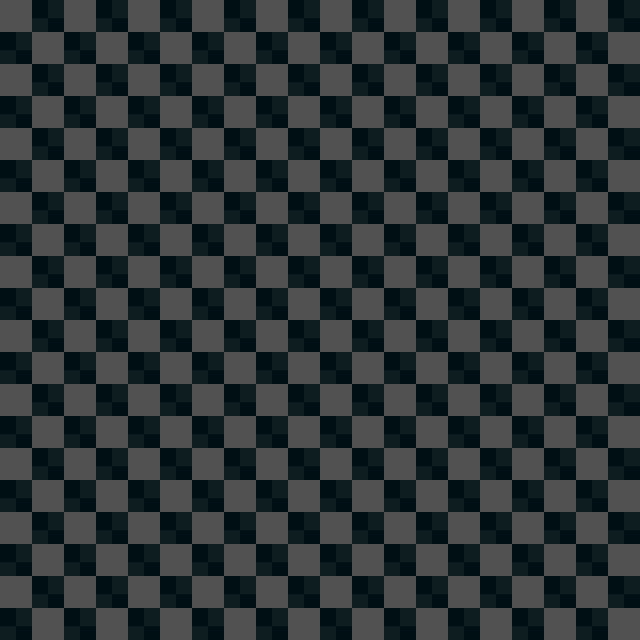
This pattern is drawn by a three.js fragment shader. Its source:

```glsl
// Charcoal and near-black checkerboard whose dark squares hold a smaller two-tone check.
varying vec2 vUv;

const float REPEATS = 10.0;               // pairs of squares across and up
const vec2 SQUARE_SPLIT = vec2(0.5);      // share of a pair taken by its first square
const vec2 INNER_SPLIT = vec2(0.5, 0.43); // where the small check divides a dark square
const vec3 CHARCOAL = vec3(0.318, 0.318, 0.318);
const vec3 INK = vec3(0.0, 0.058, 0.078);
const vec3 DEEP_TEAL = vec3(0.055, 0.112, 0.125);

// Smoothed square wave of period 1: +1 before the split, -1 after it.
float squareWave(float x, float split, float pixel) {
  float t = fract(x);
  float edge = t < split ? min(t, split - t) : max(split - t, t - 1.0);
  return clamp(2.0 * edge / pixel, -1.0, 1.0);
}

// Coverage of the lower-left and upper-right quarters of each unit cell.
float checker(vec2 p, vec2 split, vec2 pixel) {
  float sides = squareWave(p.x, split.x, pixel.x) * squareWave(p.y, split.y, pixel.y);
  return 0.5 + 0.5 * sides;
}

void main() {
  vec2 pairs = vUv * REPEATS;
  vec2 pixel = max(fwidth(pairs), vec2(1e-5));

  // Small check at twice the frequency, seen only inside the dark squares
  float tealMask = checker(pairs * 2.0, INNER_SPLIT, pixel * 2.0);
  vec3 darkSquare = mix(INK, DEEP_TEAL, tealMask);

  // Main checkerboard
  float darkMask = checker(pairs, SQUARE_SPLIT, pixel);
  gl_FragColor = vec4(mix(CHARCOAL, darkSquare, darkMask), 1.0);
}
```
